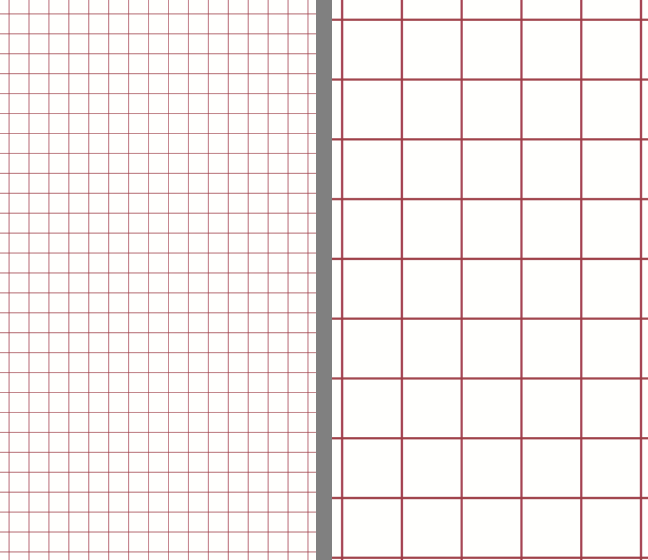
Left, the full canvas; right, a detail of the centre.
Write a Shadertoy shader that draws this pattern.

```glsl
// Draws a square grid of thin red ruled lines on near-white paper.

const float PITCH = 0.06306;                   // line spacing, in canvas widths
const vec2 FIRST_LINE = vec2(0.0287, 0.0255);  // lowest left line centres
const float LINE_WIDTH = 0.0024;
const float FILTER_PIXELS = 1.2;               // softness of the edges

const vec3 PAPER = vec3(1.0, 0.999, 0.994);
const vec3 INK_ACROSS = vec3(0.62, 0.25, 0.28);
const vec3 INK_DOWN = vec3(0.64, 0.25, 0.31);

// Signed distance to the nearest line of a repeating set
float lineDistance(float position, float first, float pitch) {
    return (fract((position - first) / pitch + 0.5) - 0.5) * pitch;
}

// Share of a box filter that a line covers
float lineCoverage(float dist, float width, float filterSize) {
    float high = min(dist + 0.5 * filterSize, 0.5 * width);
    float low = max(dist - 0.5 * filterSize, -0.5 * width);
    return clamp((high - low) / filterSize, 0.0, 1.0);
}

// Faint uneven inking from layered sines, differing from line to line
float inkStrength(float along, float lineIndex) {
    float phase = lineIndex * 2.4;
    return 0.98 + 0.015 * sin(phase) + 0.01 * sin(along * 19.0 + phase)
                + 0.005 * sin(along * 47.0 - phase * 1.7);
}

// Ink coverage of one set of parallel lines
float ruledLines(float position, float along, float first, float filterSize) {
    float lineIndex = floor((position - first) / PITCH + 0.5);
    float dist = lineDistance(position, first, PITCH);
    return lineCoverage(dist, LINE_WIDTH, filterSize) * inkStrength(along, lineIndex);
}

void mainImage(out vec4 fragColor, in vec2 fragCoord) {
    vec2 uv = fragCoord / iResolution.x;
    float filterSize = FILTER_PIXELS / iResolution.x;

    float down = ruledLines(uv.x, uv.y, FIRST_LINE.x, filterSize);
    float across = ruledLines(uv.y, uv.x, FIRST_LINE.y, filterSize);

    vec3 color = mix(PAPER, INK_DOWN, down);
    color = mix(color, INK_ACROSS, across);
    fragColor = vec4(color, 1.0);
}
```
